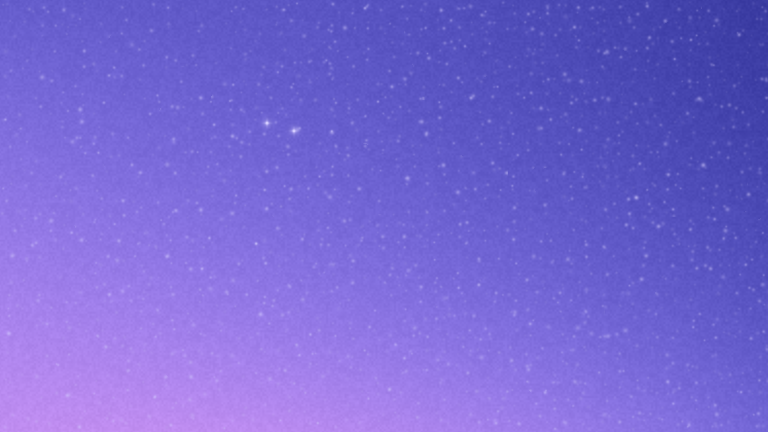
Give the GLSL for this background, as a Shadertoy shader.

```glsl
const vec3 NIGHT = vec3(0.21, 0.215, 0.61);
const vec3 VIOLET = vec3(0.47, 0.412, 0.85);
const vec3 ORCHID = vec3(0.77, 0.56, 0.945);
const vec3 STARLIGHT = vec3(0.83, 0.80, 1.0);

vec3 hash32(vec2 p) {
    vec3 q = fract(vec3(p.xyx) * vec3(0.1031, 0.1030, 0.0973));
    q += dot(q, q.yxz + 33.33);
    return fract((q.xxy + q.yzz) * q.zyx);
}

// Parabola through values at t = 0, 0.5 and 1
vec3 curve(vec3 start, vec3 middle, vec3 end, float t) {
    return mix(start, end, t) + 4.0 * t * (1.0 - t) * (middle - 0.5 * (start + end));
}

// Brightness of the dusk: 0 is deep night, 1 is the horizon glow
float duskLevel(vec2 uv) {
    vec3 bottom = vec3(6.8, 6.15, 3.2);
    vec3 centre = vec3(4.75, 3.2, 1.2);
    vec3 top = vec3(2.5, 1.8, 0.2);
    vec3 row = curve(bottom, centre, top, uv.y);
    return curve(row.xxx, row.yyy, row.zzz, uv.x).x / 7.0;
}

float valueNoise(vec2 p) {
    vec2 cell = floor(p);
    vec2 f = fract(p);
    f = f * f * (3.0 - 2.0 * f);
    float low = mix(hash32(cell).x, hash32(cell + vec2(1, 0)).x, f.x);
    float high = mix(hash32(cell + vec2(0, 1)).x, hash32(cell + vec2(1, 1)).x, f.x);
    return mix(low, high, f.y);
}

float softDot(vec2 offset, float radius) {
    return exp(-dot(offset, offset) / (radius * radius));
}

// One jittered star per occupied grid cell
float starLayer(vec2 p, float rows, float density, float radius, float seed) {
    vec2 grid = p * rows;
    vec2 cell = floor(grid);
    vec3 place = hash32(cell + seed);
    vec3 traits = hash32(cell + seed + 71.0);
    vec2 centre = mix(vec2(0.15), vec2(0.85), place.xy);
    float size = radius * mix(0.75, 1.25, traits.x);
    float glow = softDot((fract(grid) - centre) / rows, size);
    return glow * step(place.z, density) * mix(0.25, 1.0, traits.y * traits.y);
}

// Bright core with a halo and four short rays
float sparkle(vec2 offset, float size) {
    float core = softDot(offset, size * 0.6);
    float halo = softDot(offset, size * 1.5);
    float rays = softDot(offset * vec2(1.0, 4.0), size * 1.4)
               + softDot(offset * vec2(4.0, 1.0), size * 1.4);
    return min(0.55 * core + 0.25 * halo + 0.2 * rays, 1.0);
}

void mainImage(out vec4 fragColor, in vec2 fragCoord) {
    vec2 uv = fragCoord / iResolution.xy;
    vec2 p = fragCoord / iResolution.y;

    // Diagonal twilight gradient
    vec3 color = curve(NIGHT, VIOLET, ORCHID, duskLevel(uv));

    // Fine film grain with softer mottling
    color += 0.034 * (valueNoise(p * 210.0) - 0.5);
    color += 0.016 * (valueNoise(p * 75.0 + 19.0) - 0.5);

    // Scattered stars in loose clumps, denser towards the right
    float clump = mix(0.6, 1.4, valueNoise(p * 7.0 + 5.0));
    float density = mix(0.42, 0.66, uv.x) * clump;
    float stars = 0.0;
    for (int i = 0; i < 4; i++) {
        float layer = float(i);
        float rows = 29.0 - 5.0 * layer;
        float radius = 0.0032 + 0.0004 * layer;
        stars += (0.33 + 0.07 * layer) * starLayer(p, rows, density, radius, 17.0 + 43.0 * layer);
    }
    color = mix(color, STARLIGHT, min(stars, 0.7));

    // Bright pair
    float aspect = iResolution.x / iResolution.y;
    float pair = sparkle(p - vec2(0.3477 * aspect, 0.715), 0.0075)
               + sparkle(p - vec2(0.3828 * aspect, 0.697), 0.0075);
    color = mix(color, STARLIGHT, min(pair, 1.0));

    fragColor = vec4(clamp(color, 0.0, 1.0), 1.0);
}
```
